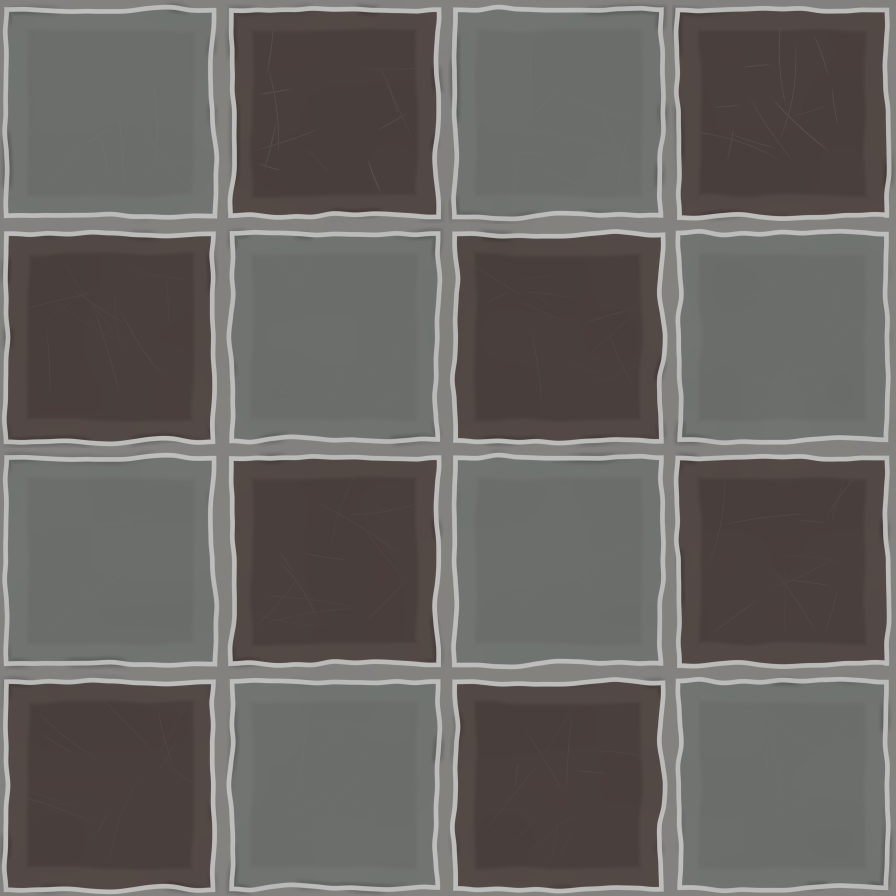
A Shadertoy shader for this pattern:

```glsl
// Hand-drawn checkerboard of slate and brown tiles with chalky outlines and grey grout.
const float TILES = 4.0;                        // repeats across and down
const float OUTLINE_ROWS = 2.0;                 // rows before the outlines recur
const vec2  TILE_CENTRE = vec2(0.494, 0.495);   // lengths are in cells
const float TILE_HALF = 0.461;
const float LINE_HALF = 0.0105;
const float OVERSHOOT = 0.006;
const float WOBBLE = 0.013;
const float RIM_WIDTH = 0.092;
const float RIM_SOFT = 0.014;
const float SHADOW_REACH = 0.026;
const int   SCRATCHES = 12;
const float SCRATCH_HALF = 0.0022;
const float SCRATCH_OPACITY = 0.07;
const vec3 GROUT = vec3(0.515, 0.508, 0.497);
const vec3 LINE = vec3(0.735, 0.735, 0.73);
const vec3 SLATE = vec3(0.417, 0.428, 0.415);
const vec3 SLATE_RIM = vec3(0.440, 0.453, 0.440);
const vec3 BROWN = vec3(0.285, 0.245, 0.235);
const vec3 BROWN_RIM = vec3(0.323, 0.283, 0.270);

float hash(vec2 p) {
    vec3 q = fract(vec3(p.xyx) * 0.1031);
    q += dot(q, q.yzx + 33.33);
    return fract((q.x + q.y) * q.z);
}

// Smooth one-dimensional noise from -1 to 1
float noise1(float x, float seed) {
    float i = floor(x), f = fract(x);
    float u = f * f * (3.0 - 2.0 * f);
    return 2.0 * mix(hash(vec2(i, seed)), hash(vec2(i + 1.0, seed)), u) - 1.0;
}

// Value noise from 0 to 1 that wraps after a whole period
float wrapNoise(vec2 p, float period) {
    vec2 i = floor(p), f = fract(p);
    vec2 u = f * f * (3.0 - 2.0 * f);
    vec2 a = mod(i, period), b = mod(i + 1.0, period);
    return mix(mix(hash(a), hash(vec2(b.x, a.y)), u.x),
               mix(hash(vec2(a.x, b.y)), hash(b), u.x), u.y);
}

float wobble(float along, float seed) {
    float taper = 1.0 - 0.55 * smoothstep(0.36, 0.46, abs(along));
    float t = along + 8.0;
    return WOBBLE * taper * (noise1(t * 4.5, seed) + 0.4 * noise1(t * 11.0, seed + 40.0));
}

// x: distance to the tile, y: to its pen strokes, z: to the inner rim
vec3 tileDistances(vec2 p, float seed) {
    vec3 d = vec3(-1.0, 1.0, -1.0);
    for (int i = 0; i < 4; i++) {
        vec2 a = i < 2 ? p : p.yx;
        float facing = i % 2 == 0 ? 1.0 : -1.0;
        float sideSeed = seed * 4.0 + float(i) + 3.0;
        float flatSide = a.x * facing - TILE_HALF;
        float side = flatSide - wobble(a.y, sideSeed);
        float stroke = max(abs(side) - LINE_HALF, abs(a.y) - TILE_HALF - OVERSHOOT);
        float ripple = 0.009 * noise1((a.y + 8.0) * 6.0, sideSeed + 90.0);
        d.x = max(d.x, side);
        d.y = min(d.y, stroke);
        d.z = max(d.z, flatSide + RIM_WIDTH + ripple);
    }
    d.y = min(d.y, abs(d.x) - LINE_HALF);
    return d;
}

// Sparse, slightly curved hairlines
float scratches(vec2 p, float seed, float aa) {
    float mask = 0.0;
    for (int i = 0; i < SCRATCHES; i++) {
        vec2 key = vec2(float(i) * 7.0 + 1.0, seed + 11.0);
        vec2 q = p - 0.6 * (vec2(hash(key), hash(key + 17.0)) - 0.5);
        float angle = 6.2832 * hash(key + 31.0);
        q = mat2(cos(angle), sin(angle), -sin(angle), cos(angle)) * q;
        float bend = 1.2 * (hash(key + 47.0) - 0.5);
        float reach = mix(0.06, 0.26, hash(key + 59.0));
        float across = abs(q.y + bend * q.x * q.x);
        float hair = 1.0 - smoothstep(SCRATCH_HALF - aa * 0.5, SCRATCH_HALF + aa * 0.5, across);
        hair *= 1.0 - smoothstep(reach * 0.5, reach, abs(q.x));
        mask = max(mask, hair * mix(0.3, 1.0, hash(key + 71.0)));
    }
    return mask;
}

void mainImage(out vec4 fragColor, in vec2 fragCoord) {
    vec2 uv = fragCoord / iResolution.xy;
    vec2 grid = uv * TILES;
    vec2 cell = mod(floor(grid), TILES);
    vec2 p = fract(grid) - TILE_CENTRE;
    float aa = TILES / min(iResolution.x, iResolution.y);

    float outlineSeed = cell.x + TILES * mod(cell.y, OUTLINE_ROWS);
    float wearSeed = cell.x + TILES * cell.y;
    vec3 d = tileDistances(p, outlineSeed);
    bool brown = mod(cell.x + cell.y, 2.0) < 0.5;
    float cloud = wrapNoise(uv * 16.0, 16.0) - 0.5;

    // Tile face, paler rim and scratches
    float rim = smoothstep(-RIM_SOFT, RIM_SOFT, d.z);
    vec3 face = mix(brown ? BROWN : SLATE, brown ? BROWN_RIM : SLATE_RIM, rim);
    float topRow = step(TILES - 1.5, cell.y);
    float wear = (brown ? 1.0 : 0.2) * mix(0.45, 1.0, topRow);
    face += SCRATCH_OPACITY * wear * scratches(p, wearSeed, aa) * (1.0 - rim);

    // Grout, with patchy shade beside the strokes
    vec3 color = mix(GROUT, face, 1.0 - smoothstep(-aa, aa, d.x));
    float patches = smoothstep(0.62, 0.9, wrapNoise(uv * 28.0 + 0.5, 28.0));
    color *= 1.0 - 0.16 * patches * (1.0 - smoothstep(0.0, SHADOW_REACH, d.y));
    color += 0.008 * cloud;

    // Chalky pen line
    color = mix(color, LINE + 0.03 * cloud, 1.0 - smoothstep(-aa * 0.7, aa * 0.7, d.y));
    fragColor = vec4(color, 1.0);
}
```
